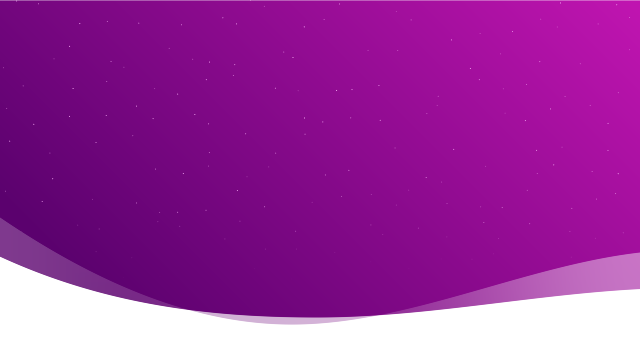
This background is drawn by a WebGL 2 fragment shader. Its source:

```glsl
#version 300 es
precision highp float;
// Magenta diagonal gradient with faint specks above two crossing translucent waves.

uniform vec2 u_resolution;
out vec4 fragColor;

const vec3 DEEP_PURPLE = vec3(0.355, 0.005, 0.43);
const vec3 HOT_MAGENTA = vec3(0.75, 0.08, 0.69);
const vec3 PAPER_WHITE = vec3(1.0);
const vec3 SPECK_COLOR = vec3(0.95, 0.65, 0.95);
const vec2 GRADIENT_RANGE = vec2(0.45, 2.75); // along the up-right diagonal

// Wave heights at left edge, trough and right edge
const vec3 FRONT_HEIGHTS = vec3(0.287, 0.118, 0.197);
const vec3 BACK_HEIGHTS = vec3(0.396, 0.0984, 0.2986);
// Trough position, then tangents at the left and right edges
const vec3 FRONT_SHAPE = vec3(0.495, -0.405, 0.046);
const vec3 BACK_SHAPE = vec3(0.456, -0.551, 0.111);

const float LENS_VEIL = 0.69;
const float SPECK_CELL = 0.08;
const float SPECK_RADIUS = 0.0015;
const float SPECK_DENSITY = 0.8;
const float RIM_WIDTH = 0.003;

vec2 hash22(vec2 cell) {
    vec3 q = fract(cell.xyx * vec3(0.1031, 0.1030, 0.0973));
    q += dot(q, q.yzx + 33.33);
    return fract((q.xx + q.yz) * q.zy);
}

// Two Hermite arcs that meet with a level tangent at the trough
float waveHeight(float x, vec3 heights, vec3 shape) {
    if (x < shape.x) {
        float s = x / shape.x;
        return mix(heights.x, heights.y, s * s * (3.0 - 2.0 * s))
             + shape.y * s * (1.0 - s) * (1.0 - s);
    }
    float s = (x - shape.x) / (1.0 - shape.x);
    return mix(heights.y, heights.z, s * s * (3.0 - 2.0 * s))
         + shape.z * s * s * (s - 1.0);
}

// Coverage of one randomly placed dot per grid cell
float specks(vec2 p, float pixel) {
    vec2 cell = floor(p / SPECK_CELL);
    vec2 center = (cell + 0.1 + 0.8 * hash22(cell)) * SPECK_CELL;
    vec2 traits = hash22(cell + 57.0);
    float radius = max(SPECK_RADIUS, 0.5 * pixel);
    float dotMask = 1.0 - smoothstep(radius - 0.5 * pixel, radius + 0.5 * pixel,
                                     length(p - center));
    float energy = min(1.0, SPECK_RADIUS / radius);
    return dotMask * energy * step(traits.x, SPECK_DENSITY) * mix(0.25, 0.9, traits.y);
}

void main() {
    vec2 uv = gl_FragCoord.xy / u_resolution;
    vec2 p = gl_FragCoord.xy / u_resolution.y;
    float pixel = 1.0 / u_resolution.y;

    // Diagonal gradient
    float t = (p.x + p.y - GRADIENT_RANGE.x) / (GRADIENT_RANGE.y - GRADIENT_RANGE.x);
    vec3 gradient = mix(DEEP_PURPLE, HOT_MAGENTA, clamp(t, 0.0, 1.0));

    // Coverage above each wave
    float front = waveHeight(uv.x, FRONT_HEIGHTS, FRONT_SHAPE);
    float back = waveHeight(uv.x, BACK_HEIGHTS, BACK_SHAPE);
    float aboveFront = smoothstep(-0.6 * pixel, 0.6 * pixel, uv.y - front);
    float aboveBack = smoothstep(-0.6 * pixel, 0.6 * pixel, uv.y - back);

    // Veil between the waves, brightest toward the sides
    float sideVeil = 0.15 + 0.07 * (1.0 - smoothstep(0.0, 0.25, uv.x))
                   + 0.27 * smoothstep(0.55, 1.0, uv.x);
    vec3 sideBand = mix(gradient, PAPER_WHITE, sideVeil);
    vec3 lens = mix(gradient, PAPER_WHITE, LENS_VEIL);

    // Specks fade out toward the waves
    float speckFade = smoothstep(0.2, 0.55, uv.y);
    vec3 sky = mix(gradient, SPECK_COLOR, specks(p, pixel) * speckFade);

    vec3 below = mix(PAPER_WHITE, lens, aboveBack);
    vec3 above = mix(sideBand, sky, aboveBack);
    vec3 color = mix(below, above, aboveFront);

    // Thin pale rim along the top
    color = mix(color, PAPER_WHITE, 0.6 * smoothstep(1.0 - RIM_WIDTH, 1.0, uv.y));
    fragColor = vec4(color, 1.0);
}
```
